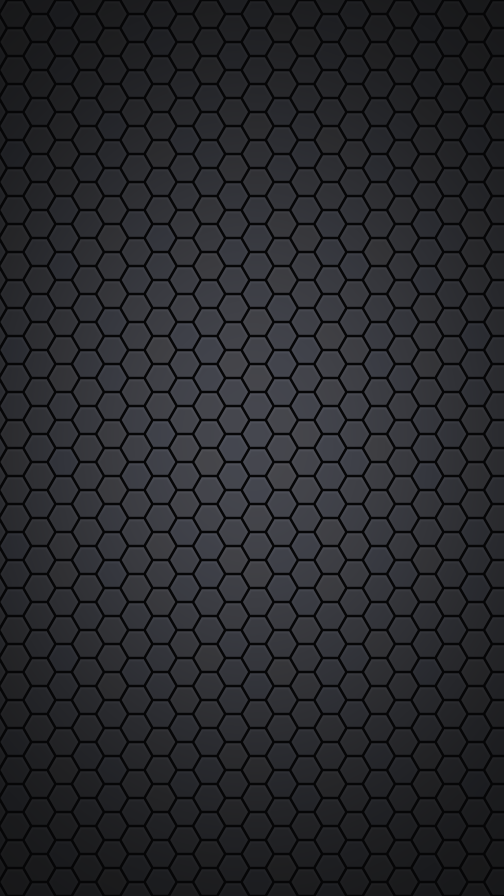
Reproduce this pattern procedurally as a Shadertoy shader.

```glsl
const float ROWS = 32.0;
const vec2 LATTICE = vec2(1.7320508, 1.0);
const vec3 GROOVE_COLOR = vec3(0.022, 0.022, 0.027);
const vec3 GLOW_COLOR = vec3(0.272, 0.277, 0.305);
const vec3 SHADE_COLOR = vec3(0.092, 0.094, 0.101);

// Offset from the nearest flat-topped hexagon centre
vec2 hexOffset(vec2 p) {
    vec2 even = (fract(p / LATTICE + 0.5) - 0.5) * LATTICE;
    vec2 odd = (fract(p / LATTICE) - 0.5) * LATTICE;
    return dot(even, even) < dot(odd, odd) ? even : odd;
}

// Distance inward from the hexagon border, one unit between flat sides
float borderDistance(vec2 offset) {
    vec2 a = abs(offset);
    return 0.5 - max(a.y, dot(a, vec2(0.8660254, 0.5)));
}

// Slow layered waves, evaluated once per cell for a flat tint
float cellTint(vec2 center) {
    float broad = sin(center.x * 1.9 + 0.7) * sin(center.y * 0.83 + 1.2);
    float fine = sin(center.x * 4.3 - center.y * 2.7);
    return 0.65 * broad + 0.35 * fine;
}

// Elliptical light, brightest at the middle
vec3 ambientLight(vec2 p, vec2 radii) {
    float falloff = smoothstep(0.0, 1.1, length(p / radii));
    return mix(GLOW_COLOR, SHADE_COLOR, falloff);
}

void mainImage(out vec4 fragColor, in vec2 fragCoord) {
    vec2 uv = fragCoord / iResolution.y;
    vec2 middle = vec2(0.5 * iResolution.x / iResolution.y, 0.51);
    float pixel = ROWS / iResolution.y;

    // Honeycomb coordinates
    vec2 p = (uv - vec2(middle.x - 0.0208, 0.0)) * ROWS;
    vec2 offset = hexOffset(p);
    float inset = borderDistance(offset);

    // Tile face with a faint cool variation
    vec3 face = ambientLight(uv - middle, vec2(0.45, 0.57));
    face *= 1.0 + cellTint(p - offset) * vec3(-0.02, 0.0, 0.035);

    // Soft bevel, lit from above
    float rim = exp(-pow((inset - 0.085) / 0.04, 2.0));
    face *= 1.0 + rim * (0.07 + 0.16 * offset.y);

    // Dark grooves between tiles
    float tile = smoothstep(0.045 - 0.6 * pixel, 0.045 + 0.6 * pixel, inset);
    fragColor = vec4(mix(GROOVE_COLOR, face, tile), 1.0);
}
```
